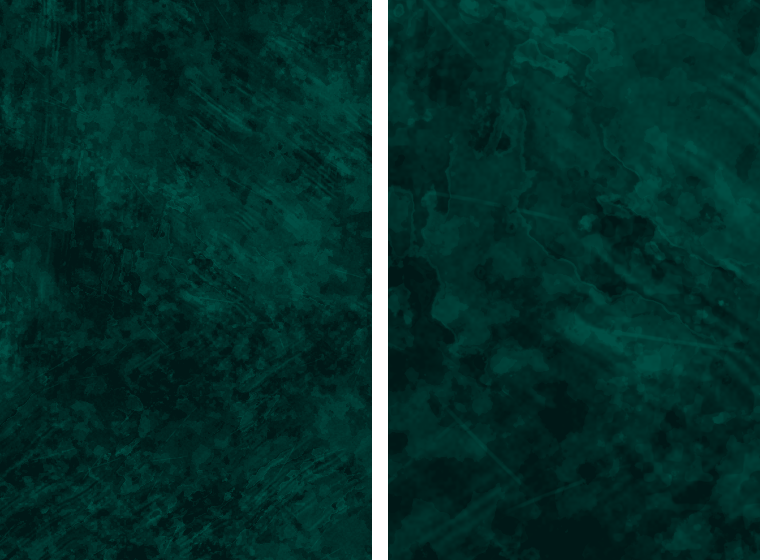
Left: the whole. Right: its middle third, enlarged.
This texture is drawn by a Shadertoy shader. Its source:

```glsl
// Dark teal scraped plaster: broad light patches, torn trowel strokes, flecks and scratches
#define SHADOW vec3(0.0, 0.096, 0.089)
#define LIGHT vec3(0.0, 0.272, 0.236)
#define BASE_TONE 0.305
#define BROAD_AMOUNT 0.78
#define CLOUD_AMOUNT 0.42
#define PLATE_AMOUNT 0.20
#define STREAK_AMOUNT 0.85
#define RIDGE_AMOUNT 0.22
#define SCRATCH_AMOUNT 0.30
#define SCRATCH_COUNT 64
#define FLECK_AMOUNT 0.26
#define GRAIN_AMOUNT 0.30

float hash(vec2 p) {
    vec3 q = fract(vec3(p.xyx) * 0.1031);
    q += dot(q, q.yzx + 33.33);
    return fract((q.x + q.y) * q.z);
}

float noise(vec2 p) {
    vec2 cell = floor(p), f = fract(p);
    f = f * f * (3.0 - 2.0 * f);
    return mix(mix(hash(cell), hash(cell + vec2(1, 0)), f.x),
               mix(hash(cell + vec2(0, 1)), hash(cell + vec2(1, 1)), f.x), f.y);
}

float fbm(vec2 p) {
    float sum = 0.0, gain = 0.5;
    for (int i = 0; i < 5; i++) {
        sum += gain * noise(p);
        p = mat2(0.8, 0.6, -0.6, 0.8) * p * 2.03 + 17.3;
        gain *= 0.52;
    }
    return sum;
}

vec2 turn(vec2 p, float angle) {
    float c = cos(angle), s = sin(angle);
    return vec2(c * p.x + s * p.y, c * p.y - s * p.x);
}

// Soft ellipse, long axis along the angle
float blob(vec2 p, vec2 centre, vec2 size, float angle) {
    vec2 q = turn(p - centre, angle) / size;
    return exp(-dot(q, q));
}

// Large light and dark areas
float broadLight(vec2 p) {
    float light = 0.42 * blob(p, vec2(0.58, 0.85), vec2(0.16, 0.15), 0.0);
    light += 0.46 * blob(p, vec2(0.52, 0.62), vec2(0.27, 0.13), -0.6);
    light += 0.40 * blob(p, vec2(0.19, 0.71), vec2(0.20, 0.085), -0.5);
    light += 0.36 * blob(p, vec2(0.36, 0.48), vec2(0.13, 0.06), -0.7);
    light += 0.26 * blob(p, vec2(0.04, 0.42), vec2(0.09, 0.14), 0.0);
    light += 0.20 * blob(p, vec2(0.54, 0.17), vec2(0.20, 0.09), 0.6);
    light -= 0.34 * blob(p, vec2(0.37, 0.80), vec2(0.17, 0.055), -0.6);
    light -= 0.14 * blob(p, vec2(0.12, 0.93), vec2(0.26, 0.08), 0.0);
    light -= 0.12 * blob(p, vec2(0.14, 0.52), vec2(0.07, 0.10), 0.0);
    light -= 0.22 * blob(p, vec2(0.31, 0.36), vec2(0.17, 0.09), -0.4);
    return light - 0.12 * blob(p, vec2(0.05, 0.06), vec2(0.20, 0.15), 0.0);
}

// Trowel strokes: x torn plate mask, y fine streak around zero, z ridge contour
vec3 stroke(vec2 p, float angle, float rough) {
    vec2 q = turn(p, angle);
    float body = fbm(q * vec2(6.0, 14.0) + angle * 9.0) + 0.55 * rough;
    float streak = noise(q * vec2(14.0, 260.0)) * noise(q * vec2(11.0, 80.0) + 5.0);
    float contour = fbm(q * vec2(5.0, 17.0) + 90.0) - 0.5 + 0.18 * rough;
    return vec3(smoothstep(0.535, 0.56, body), streak - 0.25, contour);
}

// Thin broken lines, mostly along the two diagonals
float scratches(vec2 p, float width) {
    float sum = 0.0;
    for (int i = 0; i < SCRATCH_COUNT; i++) {
        float id = float(i);
        vec2 centre = vec2(hash(vec2(id, 1.7)) * width, hash(vec2(id, 5.1)));
        float side = centre.y < 0.4 ? 0.65 : -0.65;
        float angle = side + 1.1 * (hash(vec2(id, 8.3)) - 0.5);
        float halfLength = mix(0.012, 0.07, hash(vec2(id, 3.9)));
        vec2 q = turn(p - centre, angle);
        q.y += 1.5 * (hash(vec2(id, 6.2)) - 0.5) * q.x * q.x;
        float line = 1.0 - smoothstep(0.0004, 0.0018, abs(q.y));
        sum += line * (1.0 - smoothstep(0.5, 1.0, abs(q.x) / halfLength));
    }
    return min(sum, 1.0) * smoothstep(0.2, 0.55, noise(p * 130.0));
}

void mainImage(out vec4 fragColor, in vec2 fragCoord) {
    vec2 p = fragCoord / iResolution.y;
    float width = iResolution.x / iResolution.y;
    float rough = fbm(p * 62.0) - 0.5;
    vec2 warp = vec2(fbm(p * 7.0), fbm(p * 7.0 + 41.0)) - 0.5;

    // Light with ragged borders
    vec2 torn = p + 0.18 * warp + 0.06 * rough;
    float tone = BASE_TONE + BROAD_AMOUNT * broadLight(torn);
    tone += CLOUD_AMOUNT * (fbm(p * 6.0 + 23.0) - 0.5);

    // Stroke direction by region: rising below, upright at left, falling elsewhere
    float low = 1.0 - smoothstep(0.30, 0.46, p.y + 0.3 * warp.x);
    float left = (1.0 - low) * (1.0 - smoothstep(0.18, 0.36, p.x + 0.3 * warp.y));
    vec2 bent = p + 0.03 * warp;
    vec3 paint = mix(stroke(bent, -0.62, rough), stroke(bent, 1.50, rough), left);
    paint = mix(paint, stroke(bent, 0.62, rough), low);
    tone += PLATE_AMOUNT * (paint.x - 0.42);
    tone += STREAK_AMOUNT * paint.y * smoothstep(0.40, 0.58, fbm(p * 8.0 + 71.0));

    // Flaked chips and dark gouges
    float chips = fbm(p * vec2(19.0, 15.0) + 2.0 * warp) + 0.6 * rough;
    tone += 0.20 * smoothstep(0.61, 0.635, chips);
    tone -= 0.16 * (1.0 - smoothstep(0.34, 0.365, chips));

    // Broken ridges with a shadow along one side
    float gate = smoothstep(0.52, 0.68, noise(p * 13.0 + 30.0) + 0.6 * rough);
    float crest = 1.0 - smoothstep(0.004, 0.016, abs(paint.z));
    float shade = 1.0 - smoothstep(0.008, 0.026, abs(paint.z + 0.03));
    tone += RIDGE_AMOUNT * gate * (crest - 0.8 * shade);

    // Dry flecks, scratches and fine grain
    float dry = smoothstep(0.50, 0.64, fbm(p * 10.0 + 55.0));
    tone += FLECK_AMOUNT * dry * (smoothstep(0.55, 0.75, noise(p * 170.0)) - 0.3);
    tone += SCRATCH_AMOUNT * scratches(p, width);
    tone += GRAIN_AMOUNT * (0.6 * noise(p * 430.0) + 0.4 * noise(p * 210.0) - 0.5);
    tone += 0.30 * rough;

    fragColor = vec4(mix(SHADOW, LIGHT, clamp(tone, 0.0, 1.2)), 1.0);
}
```
